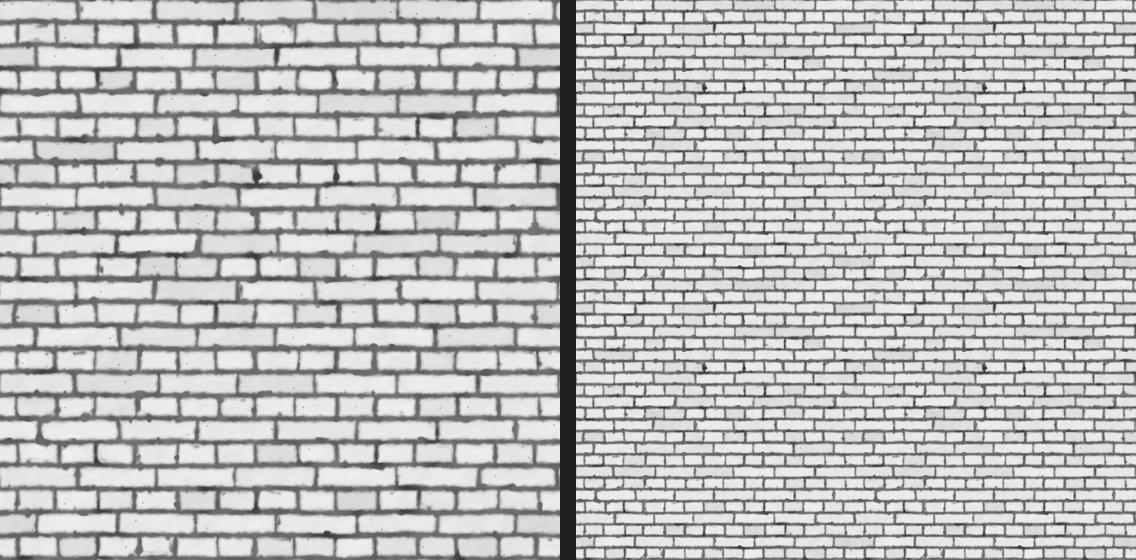
Left: one tile. Right: repeated 2 by 2.
Write a Shadertoy shader that draws this texture.

```glsl
// Pale painted brick wall: courses of long bricks alternate with courses of
// short ones, separated by soft dark mortar. Each brick is a rounded box with
// jittered joints, and wrapping noise roughens the edges and mottles the faces.

#define COURSES 24.0        // rows up the canvas, a multiple of 4
#define LONG_BRICKS 7.0     // bricks across a long course
#define SHORT_BRICKS 14.0   // bricks across a short course
#define BED_HALF 0.0044     // half thickness of the level joints
#define JOINT_JITTER 0.009  // sideways scatter of the upright joints
#define JOINT_TILT 0.006    // lean of the upright joints
#define EDGE_SOFT 0.0031    // blur of the brick outline
#define ROUGHNESS 0.0024    // raggedness of the brick outline
#define FACE_TONE 0.915
#define RIM_TONE 0.83
#define MORTAR_TONE 0.41

float hash(vec2 p, float seed) {
    vec3 q = fract(vec3(p.xyx + seed * 7.31) * vec3(0.1031, 0.1030, 0.0973));
    q += dot(q, q.yzx + 33.33);
    return fract((q.x + q.y) * q.z);
}

// Value noise over the unit square, wrapping after freq whole cells.
float noise(vec2 p, vec2 freq, float seed) {
    p *= freq;
    vec2 cell = floor(p), f = p - cell;
    f = f * f * (3.0 - 2.0 * f);
    vec2 a = mod(cell, freq), b = mod(cell + 1.0, freq);
    return mix(mix(hash(a, seed), hash(vec2(b.x, a.y), seed), f.x),
               mix(hash(vec2(a.x, b.y), seed), hash(b, seed), f.x), f.y);
}

float fbm(vec2 p, vec2 freq, float seed) {
    float sum = 0.0, gain = 0.5;
    for (int k = 0; k < 3; k++) {
        sum += gain * noise(p, freq, seed + float(k));
        freq *= 2.0;
        gain *= 0.5;
    }
    return sum / 0.875;
}

// Position of an upright joint, measured in bricks along its course.
float jointAt(float j, float row, float count, float height) {
    vec2 id = vec2(mod(j, count), row);
    float shift = (hash(id, 1.0) - 0.5) * JOINT_JITTER
                + (hash(id, 2.0) - 0.5) * JOINT_TILT * (height - 0.5);
    return j + shift * count;
}

float jointHalf(float j, float row, float count) {
    float h = hash(vec2(mod(j, count), row), 3.0);
    return mix(0.0019, 0.0043, h);
}

// Signed distance to the nearest brick, negative inside; id names the brick.
float brickDistance(vec2 p, out vec2 id) {
    float course = floor(p.y * COURSES);
    float height = p.y * COURSES - course;
    float row = mod(course, COURSES);
    bool isLong = mod(row, 2.0) < 0.5;
    float count = isLong ? LONG_BRICKS : SHORT_BRICKS;
    float offset = isLong ? (mod(row, 4.0) < 0.5 ? -0.04 : 0.46) : 0.42;

    float s = p.x * count - offset;
    float i = floor(s);
    if (s < jointAt(i, row, count, height)) i -= 1.0;
    else if (s >= jointAt(i + 1.0, row, count, height)) i += 1.0;
    id = vec2(mod(i, count), row);

    float left = (s - jointAt(i, row, count, height)) / count - jointHalf(i, row, count);
    float right = (jointAt(i + 1.0, row, count, height) - s) / count
                - jointHalf(i + 1.0, row, count);
    float top = height / COURSES - BED_HALF - 0.0014 * (hash(id, 4.0) - 0.5);
    float bottom = (1.0 - height) / COURSES - BED_HALF - 0.0014 * (hash(id, 5.0) - 0.5);

    float radius = mix(0.002, 0.009, pow(hash(id, 6.0), 2.0));
    vec2 q = radius - vec2(min(left, right), min(top, bottom));
    return length(max(q, 0.0)) + min(max(q.x, q.y), 0.0) - radius;
}

void mainImage(out vec4 fragColor, in vec2 fragCoord) {
    vec2 p = fragCoord / iResolution.xy;
    p.y = 1.0 - p.y;

    // Gentle sag of the courses
    vec2 wall = p + vec2(0.0, 0.0035 * (noise(p, vec2(18.0, 12.0), 10.0) - 0.5) + 0.0022);

    // Ragged outline with occasional chips
    vec2 id;
    float d = brickDistance(wall, id);
    d += ROUGHNESS * (fbm(p, vec2(96.0), 12.0) - 0.5) * 2.0;
    d += 0.005 * smoothstep(0.76, 1.0, noise(p, vec2(60.0), 16.0));

    // Brick face: tone per brick, worn rim, mottling and shallow relief
    float relief = fbm(p + vec2(0.002, 0.003), vec2(48.0, 72.0), 20.0)
                 - fbm(p, vec2(48.0, 72.0), 20.0);
    float face = mix(RIM_TONE, FACE_TONE, smoothstep(0.0005, 0.0065, -d));
    face -= 0.06 * pow(hash(id, 7.0), 5.0);
    face += 0.045 * (fbm(p, vec2(32.0), 24.0) - 0.5) + 0.06 * relief;

    // Sparse pits
    vec2 grid = p * 64.0, pit = floor(grid);
    vec2 center = 0.3 + 0.4 * vec2(hash(pit, 30.0), hash(pit, 31.0));
    float spot = 1.0 - smoothstep(0.04, 0.17, length(fract(grid) - center));
    face -= 0.2 * spot * step(0.965, hash(pit, 32.0));

    // Mortar: uneven, with scattered deep shadows
    float mortar = MORTAR_TONE + 0.16 * (fbm(p, vec2(40.0), 34.0) - 0.5);
    mortar -= 0.16 * smoothstep(0.68, 0.95, noise(p, vec2(22.0), 38.0));

    float soft = max(EDGE_SOFT, 1.0 / iResolution.y);
    float tone = mix(mortar, face, smoothstep(soft, -soft, d));
    fragColor = vec4(vec3(clamp(tone, 0.0, 1.0)), 1.0);
}
```
